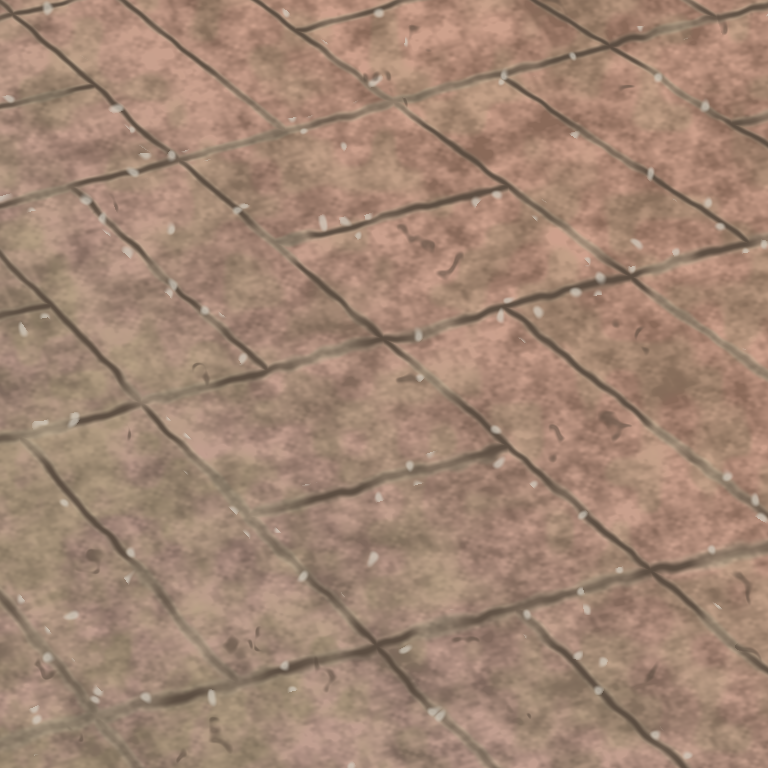
Reproduce this texture procedurally as a Shadertoy shader.

```glsl
// Weathered basket-weave brick paving seen at a slant: a projective map gives square
// blocks, each split into two bricks whose direction alternates like a checkerboard.
// Layered value noise mottles the clay; cellular noise scatters pale grit and dark chips.

#define ORIGIN vec2(0.234, 0.208)   // a block corner, y pointing down
#define AXIS_U vec2(0.280, -0.074)  // one block to the right
#define AXIS_V vec2(0.212, 0.184)   // one block down
#define PERSPECTIVE 0.113           // growth of the blocks towards the viewer
#define CRACK_WIDTH 0.013           // half widths, in blocks
#define SAND_WIDTH 0.036
#define CLAY_DARK vec3(0.49, 0.405, 0.365)
#define CLAY_LIGHT vec3(0.73, 0.60, 0.545)
#define CRACK vec3(0.35, 0.295, 0.25)
#define SAND vec3(0.66, 0.60, 0.51)
#define MOSS vec3(0.60, 0.54, 0.43)
#define GRIT vec3(0.83, 0.80, 0.75)

float hash(vec2 p) {
    vec3 q = fract(vec3(p.xyx) * 0.1031);
    q += dot(q, q.yzx + 33.33);
    return fract((q.x + q.y) * q.z);
}

float noise(vec2 p) {
    vec2 i = floor(p), f = fract(p);
    f = f * f * (3.0 - 2.0 * f);
    return mix(mix(hash(i), hash(i + vec2(1, 0)), f.x),
               mix(hash(i + vec2(0, 1)), hash(i + vec2(1, 1)), f.x), f.y);
}

// Rotated octaves with slow falloff, for a grainy surface
float mottle(vec2 p) {
    float sum = 0.0, weight = 0.0, amp = 1.0;
    for (int i = 0; i < 4; i++) {
        sum += amp * noise(p);
        weight += amp;
        p = mat2(1.6, 1.2, -1.2, 1.6) * p + 17.3;
        amp *= 0.85;
    }
    return sum / weight;
}

// Cellular specks: x = distance to the nearest seed, y = random value of that seed
vec2 cellular(vec2 p) {
    vec2 i = floor(p), nearest = vec2(9.0, 0.0);
    for (int y = -1; y <= 1; y++)
        for (int x = -1; x <= 1; x++) {
            vec2 c = i + vec2(x, y);
            float d = length(c + vec2(hash(c + 5.7), hash(c + 91.2)) - p);
            if (d < nearest.x) nearest = vec2(d, hash(c + 43.1));
        }
    return nearest;
}

// Ground plane coordinates in blocks
vec2 toBlocks(vec2 p) {
    return inverse(mat2(AXIS_U, AXIS_V + PERSPECTIVE * p)) * (p - ORIGIN);
}

float edgeDistance(float x) {
    return 0.5 - abs(fract(x) - 0.5);
}

// x = distance to the nearest joint, y = random value of the brick
vec2 basketWeave(vec2 uv) {
    vec2 block = floor(uv), f = fract(uv);
    if (mod(block.x + block.y, 2.0) > 0.5) f = f.yx;
    float joint = min(edgeDistance(f.x), 0.5 * edgeDistance(2.0 * f.y));
    return vec2(joint, hash(block * 2.0 + vec2(floor(2.0 * f.y), 60.0)));
}

void mainImage(out vec4 fragColor, in vec2 fragCoord) {
    vec2 p = fragCoord / iResolution.xy;
    p.y = 1.0 - p.y;
    float soft = 0.008 + 2.0 / iResolution.y;

    // Uneven, chipped brick outlines
    vec2 wobble = vec2(noise(p * 11.0), noise(p * 11.0 + 40.0)) - 0.5;
    vec2 chips = vec2(noise(p * 50.0 + 7.0), noise(p * 50.0 + 70.0)) - 0.5;
    vec2 brick = basketWeave(toBlocks(p) + 0.025 * wobble + 0.018 * chips);

    // Mottled clay with a tone for each brick
    vec2 grainPos = p * vec2(1.0, 1.35);
    float grain = mottle(grainPos * 19.0);
    float stain = noise(p * 7.0 + 21.0) - 0.5;
    float tone = 0.58 + 2.3 * (grain - 0.5) + 0.25 * stain + 0.16 * (brick.y - 0.5);
    vec3 color = mix(CLAY_DARK, CLAY_LIGHT, clamp(tone, 0.0, 1.1));

    // Warmer far right, mossy near left
    color += vec3(0.05, 0.01, -0.015) * smoothstep(0.5, 1.5, p.x + 1.0 - p.y);
    float moss = smoothstep(0.75, 1.8, p.y + 1.0 - p.x) * smoothstep(0.3, 0.75, mottle(p * 8.0 + 3.0));
    float tint = 0.35 * smoothstep(0.45, 0.75, noise(p * 26.0 + 9.0));
    color = mix(color, MOSS * (0.75 + 0.5 * grain), clamp(0.75 * moss + tint, 0.0, 0.7));

    // Sandy joints with a broken dark crack inside
    float fill = noise(p * 16.0 + 60.0);
    float sand = 1.0 - smoothstep(SAND_WIDTH * 0.3, SAND_WIDTH, brick.x);
    color = mix(color, SAND * (0.65 + 0.6 * grain), sand * mix(0.25, 0.85, fill));
    float crack = 1.0 - smoothstep(CRACK_WIDTH - soft, CRACK_WIDTH + soft, brick.x);
    color = mix(color, CRACK, crack * mix(0.95, 0.3, smoothstep(0.35, 0.8, fill)));

    // Pale grit gathers along the joints, dark chips lie anywhere
    vec2 speck = cellular(p * 42.0 + 0.5 * chips);
    float nearJoint = 1.0 - smoothstep(0.03, 0.08, brick.x);
    float pale = step(mix(0.985, 0.84, nearJoint), speck.y);
    color = mix(color, GRIT, 0.7 * pale * (1.0 - smoothstep(0.1, 0.36, speck.x)));
    vec2 chip = cellular(mat2(0.8, -0.6, 0.6, 0.8) * p * vec2(17.0, 24.0) + chips);
    color = mix(color, CRACK, 0.55 * step(0.94, chip.y) * (1.0 - smoothstep(0.06, 0.25, chip.x)));

    fragColor = vec4(color, 1.0);
}
```
